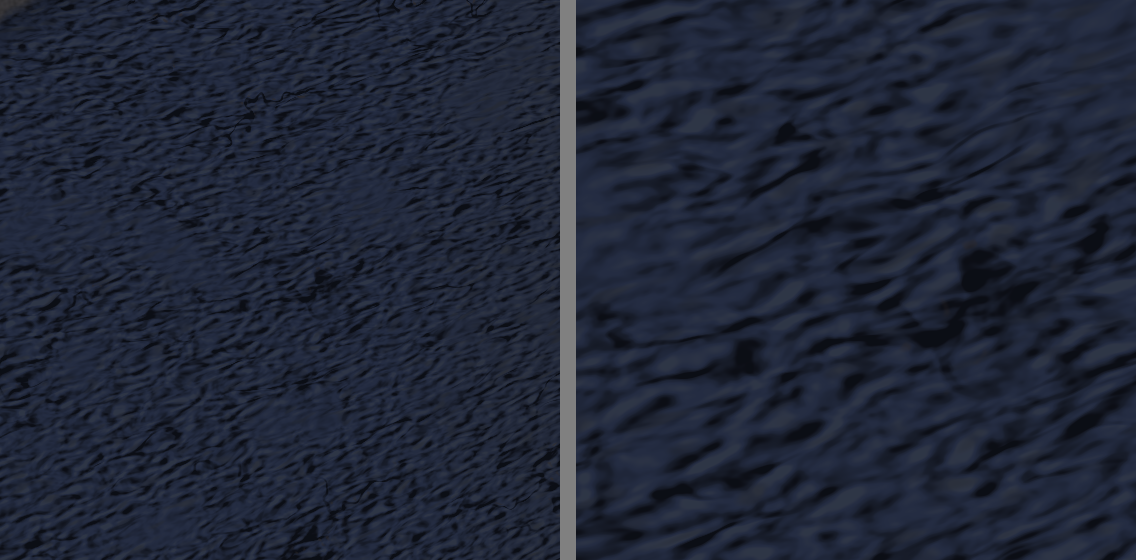
Left: the whole. Right: its middle third, enlarged.
A WebGL 2 fragment shader for this texture:

```glsl
#version 300 es
precision highp float;

uniform vec2 u_resolution;
out vec4 fragColor;

// Tones from deep crease to lit crest
const vec3 DEEP  = vec3(0.045, 0.053, 0.082);
const vec3 SHADE = vec3(0.090, 0.110, 0.162);
const vec3 BASE  = vec3(0.120, 0.148, 0.222);
const vec3 LIT   = vec3(0.140, 0.172, 0.258);
const vec3 CREST = vec3(0.182, 0.210, 0.275);
const vec3 DUST  = vec3(0.150, 0.160, 0.180);
const vec3 RUST  = vec3(0.190, 0.165, 0.155);
const vec3 EDGE  = vec3(0.210, 0.205, 0.215);

const vec2  GRAIN_FREQ   = vec2(31.0, 72.0); // along and across the grain
const float RELIEF       = 0.56;
const float CREASE_DEPTH = 0.30;
const float CRACK_FREQ   = 5.0;
const float CRACK_WIDTH  = 0.030;

float hash(vec2 p) {
    vec3 q = fract(vec3(p.xyx) * 0.1031);
    q += dot(q, q.yzx + 33.33);
    return fract((q.x + q.y) * q.z);
}

float cornerSlope(vec2 cell, vec2 offset) {
    vec2 gradient = vec2(hash(cell), hash(cell + 57.3)) * 2.0 - 1.0;
    return dot(gradient, offset);
}

// Gradient noise, roughly -0.6 to 0.6
float noise(vec2 p) {
    vec2 i = floor(p), f = fract(p);
    vec2 w = f * f * f * (f * (f * 6.0 - 15.0) + 10.0);
    vec2 e = vec2(1.0, 0.0);
    float low  = mix(cornerSlope(i, f), cornerSlope(i + e.xy, f - e.xy), w.x);
    float high = mix(cornerSlope(i + e.yx, f - e.yx), cornerSlope(i + e.xx, f - e.xx), w.x);
    return mix(low, high, w.y);
}

// Bent, receding coordinates: x runs along the grain, y across it
vec2 grainSpace(vec2 uv) {
    float along  = uv.x * (1.0 + 0.15 * uv.y) + 0.45 * uv.y;
    float across = uv.y * (1.0 + 0.25 * uv.y)
                 - uv.x * (0.45 + 0.14 * uv.x - 0.20 * uv.y);
    return vec2(along, across) * GRAIN_FREQ + 200.0;
}

float height(vec2 g) {
    return noise(g)
         + 0.55 * noise(g * vec2(1.7, 1.5) + 31.7)
         + 0.25 * noise(g * vec2(3.3, 2.4) + 73.1);
}

vec3 toneRamp(float t) {
    vec3 c = mix(DEEP, SHADE, smoothstep(0.12, 0.35, t));
    c = mix(c, BASE,  smoothstep(0.33, 0.50, t));
    c = mix(c, LIT,   smoothstep(0.48, 0.64, t));
    return mix(c, CREST, smoothstep(0.62, 0.88, t));
}

void main() {
    vec2 uv = gl_FragCoord.xy / min(u_resolution.x, u_resolution.y);
    vec2 g = grainSpace(uv);
    g += 0.9 * vec2(noise(g * 0.37 + 11.0), noise(g * 0.43 + 47.0));

    // Worn patches flatten the relief
    float broad = noise(uv * vec2(4.0, 6.0) + 20.0) + 0.5 * noise(uv * 11.0 + 60.0);
    float worn = smoothstep(0.08, 0.42, broad);

    // Side lighting of the grain
    vec2 lightStep = vec2(-0.14, 0.36);
    float slope = height(g - lightStep) - height(g + lightStep);
    float tone = 0.54 + RELIEF * slope * mix(1.0, 0.45, worn) + 0.05 * worn;

    // Ragged dark creases between grains
    float seam = abs(noise(g * vec2(0.38, 0.42) + 90.0) + 0.16 * noise(g * 1.3 + 5.0));
    float seamMask = smoothstep(-0.08, 0.22, noise(g * vec2(0.24, 0.20) + 140.0));
    float crease = (1.0 - smoothstep(0.015, 0.10, seam)) * seamMask;
    tone -= CREASE_DEPTH * crease * (1.0 - 0.7 * worn);

    // Sparse wandering cracks
    vec2 bend = vec2(noise(uv * 17.0 + 3.0), noise(uv * 17.0 + 39.0));
    vec2 fine = vec2(noise(uv * 48.0 + 8.0), noise(uv * 48.0 + 81.0));
    vec2 crackUv = uv * vec2(0.8, 1.2) * CRACK_FREQ + 0.5 * bend + 0.18 * fine;
    float crackLine = abs(noise(crackUv + 17.0));
    float crackMask = smoothstep(0.10, 0.26, noise(uv * 4.3 + 110.0));
    float crack = (1.0 - smoothstep(0.2 * CRACK_WIDTH, CRACK_WIDTH, crackLine)) * crackMask;
    tone -= 0.38 * crack;

    vec3 color = toneRamp(tone);

    // Dusty flecks, stronger toward the right side
    float fleck = smoothstep(0.08, 0.38, noise(g * vec2(0.8, 0.9) + 260.0));
    float haze = smoothstep(0.65, 1.05, uv.x + 0.15 * broad);
    float dust = (0.40 * fleck + 0.22 * haze) * smoothstep(0.25, 0.60, tone);
    color = mix(color, DUST, dust);

    // Warm grit beside the cracks
    float rim = smoothstep(0.02, 0.04, crackLine) * (1.0 - smoothstep(0.04, 0.08, crackLine));
    float grit = smoothstep(0.15, 0.40, noise(uv * 95.0 + 15.0));
    color = mix(color, RUST, 0.6 * rim * grit * crackMask);

    // Bare upper left corner with a shaded lip
    float corner = 0.6 * uv.x + (1.0 - uv.y) + 0.012 * noise(uv * 30.0);
    color *= 1.0 - 0.22 * (1.0 - smoothstep(0.04, 0.14, corner));
    vec3 bare = EDGE * (1.0 + 0.25 * noise(uv * 130.0));
    color = mix(bare, color, smoothstep(0.022, 0.050, corner));

    fragColor = vec4(color, 1.0);
}
```
